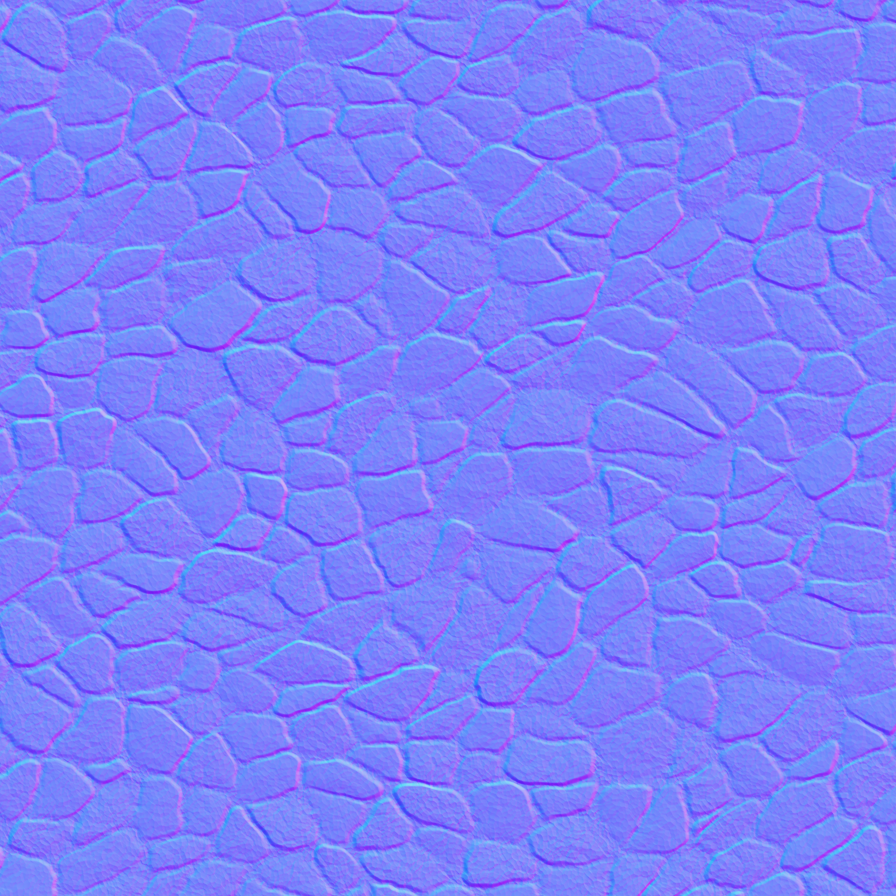
A three.js fragment shader for this texture map:

```glsl
varying vec2 vUv;

vec3 hash3(vec2 p) {
  vec3 q = fract(vec3(p.xyx) * vec3(0.1031, 0.1030, 0.0973));
  q += dot(q, q.yxz + 33.33);
  return fract((q.xxy + q.yzz) * q.zyx);
}

// Squared distance to the nearest scattered point
float cellular(vec2 p) {
  vec2 cell = floor(p), f = p - cell;
  float nearest = 4.0;
  for (int y = -1; y <= 1; y++)
    for (int x = -1; x <= 1; x++) {
      vec2 o = vec2(x, y);
      vec2 r = o + hash3(cell + o + 70.0).xy - f;
      nearest = min(nearest, dot(r, r));
    }
  return nearest;
}

// Pits and grains of the rock surface
float grain(vec2 p) {
  vec2 w = p + 0.002 * sin(p.yx * 83.0 + 2.0 * sin(p * 47.0));
  return 0.00035 * cellular(w * vec2(42.0, 55.0))
       - 0.0003 * cellular(w * 110.0 + 9.0)
       + 0.00021 * cellular(w * 235.0 + 31.0);
}

// Slightly slanted, bent grid of the stones
vec2 stoneGrid(vec2 p) {
  vec2 q = vec2(15.0 * p.x, 19.5 * p.y - 2.5 * p.x) + 40.0;
  q += 0.28 * sin(q.yx * vec2(0.9, 0.7) + 1.7 * sin(q * 0.43));
  q += 0.05 * sin(q.yx * 3.7 + 1.5 * sin(q * 2.3));
  return q + 0.016 * sin(q.yx * 13.0 + 2.0 * sin(q * 7.0));
}

float wallHeight(vec2 p) {
  vec2 q = stoneGrid(p);
  vec2 cell = floor(q), f = q - cell;

  // Owning stone: weighted cells give large and small stones
  float best = 9.0;
  vec2 site = vec2(0.0), owner = vec2(0.0);
  for (int y = -1; y <= 1; y++)
    for (int x = -1; x <= 1; x++) {
      vec2 o = vec2(x, y);
      vec3 h = hash3(cell + o);
      vec2 r = o + 0.06 + 0.88 * h.xy - f;
      float d = dot(r, r) - 0.28 * h.z;
      if (d < best) {
        best = d;
        site = r;
        owner = o;
      }
    }

  // Soft minimum of the border distances rounds the corners
  float sum = 0.0001;
  for (int y = -2; y <= 2; y++)
    for (int x = -2; x <= 2; x++) {
      vec2 o = vec2(x, y);
      vec2 away = abs(o - owner);
      if (away.x + away.y > 0.5) {
        vec3 h = hash3(cell + o);
        vec2 r = o + 0.06 + 0.88 * h.xy - f;
        float d = dot(r, r) - 0.28 * h.z - best;
        sum += exp(-18.0 * d / (2.0 * max(length(r - site), 0.08)));
      }
    }
  float border = -log(sum) / 18.0;

  // Sharp rim, flat dome and a slight tilt of its own for each stone
  vec3 trait = hash3(cell + owner + 150.0);
  float rim = smoothstep(0.008, 0.1, border);
  float dome = smoothstep(0.0, 0.4, border);
  float stone = 0.0004 + 0.0007 * trait.z + dot(trait.xy - 0.5, site) * 0.0022;
  float roughness = mix(1.6, 0.7 + 0.6 * trait.x, rim);
  return rim * stone + 0.0004 * dome + roughness * grain(p);
}

void main() {
  // Slope of the wall by central steps
  vec2 e = vec2(0.0009, 0.0);
  vec2 slope = vec2(wallHeight(vUv - e.xy) - wallHeight(vUv + e.xy),
                    wallHeight(vUv - e.yx) - wallHeight(vUv + e.yx)) / (2.0 * e.x);
  slope.y *= slope.y < 0.0 ? 1.2 : 0.85;
  slope *= inversesqrt(1.0 + 4.0 * dot(slope, slope));

  // Encode the slope as a surface direction
  vec2 tint = vec2(0.49, 0.515) + slope * vec2(0.95, 1.0);
  gl_FragColor = vec4(tint, 0.984 - 0.15 * dot(slope, slope), 1.0);
}
```
